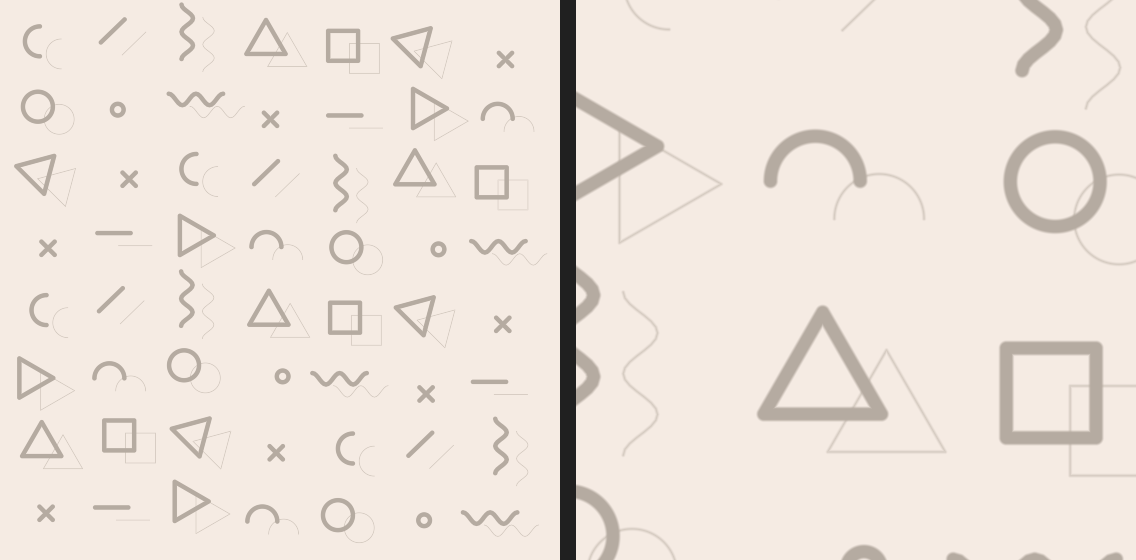
Left: the whole. Right: its middle third, enlarged.
A three.js fragment shader for this pattern:

```glsl
// Scattered outline shapes and squiggles, each with a thin offset echo, on pale cream.
varying vec2 vUv;

const vec3 PAPER = vec3(0.96, 0.92, 0.89);
const vec3 INK = vec3(0.71, 0.67, 0.63);
const vec3 ECHO = vec3(0.82, 0.78, 0.74);

const vec2 GRID = vec2(7.0, 8.0);
const float MARGIN = 0.02;
const float RADIUS = 0.0267;
const float BOLD = 0.0040;   // half widths of the two strokes
const float FINE = 0.0006;
const float SOFT = 0.0011;   // edge smoothing
const vec2 ECHO_SHIFT = vec2(0.038, -0.0225);
const float TAU = 6.2831853;

float hash(vec2 p) {
  return fract(sin(dot(p, vec2(127.1, 311.7))) * 43758.55);
}

float segment(vec2 p, vec2 a, vec2 b) {
  vec2 ab = b - a;
  return length(p - a - ab * clamp(dot(p - a, ab) / dot(ab, ab), 0.0, 1.0));
}

float circle(vec2 p, float r) {
  return abs(length(p) - r);
}

float square(vec2 p, float r) {
  vec2 q = abs(p) - r;
  return abs(length(max(q, 0.0)) + min(max(q.x, q.y), 0.0));
}

// Upper half circle with round ends
float arch(vec2 p, float r) {
  return p.y > 0.0 ? circle(p, r) : length(vec2(abs(p.x) - r, p.y));
}

float cross45(vec2 p, float r) {
  return segment(abs(p), vec2(0.0), vec2(r));
}

// Equilateral triangle whose first corner points along the angle
float triangle(vec2 p, float r, float angle) {
  float d = 1.0;
  for (int i = 0; i < 3; i++) {
    float a = angle + float(i) * TAU / 3.0;
    float b = a + TAU / 3.0;
    d = min(d, segment(p, r * vec2(cos(a), sin(a)), r * vec2(cos(b), sin(b))));
  }
  return d;
}

// Two periods of a cosine, traced on one side and mirrored
float squiggle(vec2 p, float period, float height) {
  p.x = abs(p.x);
  float d = 1.0;
  vec2 a = vec2(0.0, height);
  for (int i = 1; i <= 14; i++) {
    float t = float(i) / 14.0;
    vec2 b = vec2(t * period, height * cos(TAU * t));
    d = min(d, segment(p, a, b));
    a = b;
  }
  return d;
}

bool isSmall(float kind) {
  return kind == 0.0 || kind == 3.0 || kind == 6.0;
}

// Distance to the centre line of one of the fourteen motifs
float motif(vec2 p, float kind) {
  if (kind == 1.0) return squiggle(vec2(p.y, -p.x), 0.0485, 0.0102);
  if (kind == 2.0) return circle(p, RADIUS);
  if (kind == 4.0) return segment(p, vec2(-0.0296, 0.0), vec2(0.0296, 0.0));
  if (kind == 5.0) return triangle(p, 0.0404, TAU * 0.25);
  if (kind == 6.0) return circle(p, 0.0104);
  if (kind == 7.0) return arch(vec2(p.y, -p.x + 0.013), RADIUS);
  if (kind == 8.0) return triangle(p, 0.0404, 0.0);
  if (kind == 9.0) return square(p, RADIUS);
  if (kind == 10.0) return squiggle(p, 0.0485, 0.0102);
  if (kind == 11.0) return segment(p, vec2(-0.0212, -0.0205), vec2(0.0212, 0.0205));
  if (kind == 12.0) return arch(p + vec2(0.0, 0.013), RADIUS);
  if (kind == 13.0) return triangle(p, 0.0404, -TAU * 0.208);
  return cross45(p, 0.0118);
}

// Spreads the motifs evenly, keeping equal ones apart
float kindAt(vec2 cell) {
  float r = cell.y;
  return mod(floor(4.0 * cell.x + 3.0 * r + 2.0 * r * r * r + 0.5), 14.0);
}

// Cell centre, with rows and columns slid and each motif nudged
vec2 centreOf(vec2 cell, float nudge) {
  vec2 slide = vec2(hash(vec2(cell.y, 9.0)), hash(vec2(cell.x, 4.0))) - 0.5;
  vec2 jitter = vec2(hash(cell + 17.0), hash(cell + 53.0)) - 0.5;
  return MARGIN + (cell + 0.5) * (1.0 - 2.0 * MARGIN) / GRID + 0.03 * slide + nudge * jitter;
}

float stroke(float d, float halfWidth) {
  return 1.0 - smoothstep(-SOFT, SOFT, d - halfWidth);
}

void main() {
  vec2 home = floor((vUv - MARGIN) / (1.0 - 2.0 * MARGIN) * GRID);
  float bold = 1.0;
  float fine = 1.0;
  for (int y = -1; y <= 1; y++) {
    for (int x = -1; x <= 1; x++) {
      vec2 cell = home + vec2(float(x), float(y));
      if (any(lessThan(cell, vec2(0.0))) || any(greaterThanEqual(cell, GRID))) continue;
      float kind = kindAt(cell);
      bool small = isSmall(kind);
      vec2 p = vUv - centreOf(cell, small ? 0.04 : 0.014);
      if (!small) {
        p += 0.5 * ECHO_SHIFT;
        fine = min(fine, motif(p - ECHO_SHIFT, kind));
      }
      bold = min(bold, motif(p, kind));
    }
  }
  vec3 color = mix(PAPER, ECHO, stroke(fine, FINE));
  color = mix(color, INK, stroke(bold, BOLD));
  gl_FragColor = vec4(color, 1.0);
}
```
